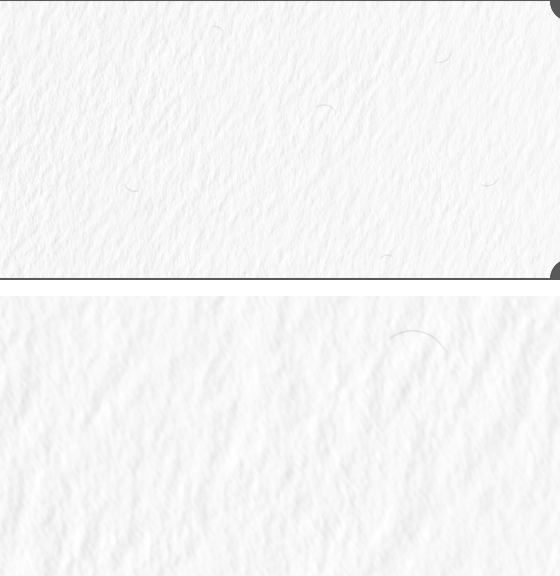
Top: the whole. Bottom: its middle third, enlarged.
Reproduce this texture procedurally as a Shadertoy shader.

```glsl
// White rough watercolour paper with slanted relief, stray fibres and a thin dark frame.

vec2 hash22(vec2 p) {
    vec3 q = fract(p.xyx * vec3(0.1031, 0.1030, 0.0973));
    q += dot(q, q.yzx + 33.33);
    return fract((q.xx + q.yz) * q.zy);
}

float corner(vec2 cell, vec2 f, vec2 o) {
    return dot(hash22(cell + o) * 2.0 - 1.0, f - o);
}

float gradientNoise(vec2 p) {
    vec2 c = floor(p), f = p - c;
    vec2 u = f * f * f * (f * (f * 6.0 - 15.0) + 10.0);
    return mix(mix(corner(c, f, vec2(0, 0)), corner(c, f, vec2(1, 0)), u.x),
               mix(corner(c, f, vec2(0, 1)), corner(c, f, vec2(1, 1)), u.x), u.y);
}

// Paper height: upright grains leaning right, finer octaves less stretched
float paperHeight(vec2 p) {
    float height = 0.0, amp = 1.0, freq = 27.0;
    for (int i = 0; i < 4; i++) {
        float k = float(i);
        vec2 q = vec2(p.x - (0.38 - 0.22 * k) * p.y, p.y * (0.5 + 0.07 * k));
        height += amp * gradientNoise(q * freq + 17.3 * k + 50.0);
        amp *= 0.56;
        freq *= 1.9;
    }
    return height;
}

// Faint curved hairs scattered over the sheet
float fibres(vec2 p, float aspect, float px) {
    float ink = 0.0;
    for (int i = 0; i < 6; i++) {
        vec2 id = vec2(float(i) * 7.0 + 3.0, 11.0);
        vec2 q = p - hash22(id) * vec2(aspect, 1.0);
        vec2 rnd = hash22(id + 40.0);
        float turn = 6.2832 * rnd.x, radius = 0.02 + 0.025 * rnd.y;
        float along = dot(q, vec2(cos(turn), sin(turn))) / radius;
        float dist = abs(length(q) - radius);
        ink += (1.0 - smoothstep(0.0005, 0.0005 + 1.2 * px, dist)) * smoothstep(0.5, 0.8, along);
    }
    return min(ink, 1.0);
}

void mainImage(out vec4 fragColor, in vec2 fragCoord) {
    float px = 1.0 / iResolution.y;
    float aspect = iResolution.x * px;
    vec2 p = fragCoord * px;

    // Side light on the relief, softer toward the right
    float slope = paperHeight(p + vec2(0.004, -0.001)) - paperHeight(p);
    slope *= mix(0.19, 0.12, p.x / aspect) * (1.0 + 0.5 * gradientNoise(p * 4.0 + 9.0));
    float shade = 0.968 + (slope > 0.0 ? 0.65 * slope : slope);
    shade += 0.008 * (p.x / aspect - 0.5) + 0.008 * gradientNoise(p * vec2(9.0, 6.0));
    shade = min(shade, 0.996) - 0.07 * fibres(p, aspect, px);

    // Frame: top and bottom strips and round tabs on the right corners
    float frame = min(p.y - 0.0075, 0.996 - p.y);
    vec2 tab = vec2(p.x - aspect - 0.036, min(p.y - 0.004, 0.996 - p.y));
    frame = min(frame, length(tab) - 0.072);
    shade = mix(0.35, shade, smoothstep(-0.5 * px, 0.5 * px, frame));

    fragColor = vec4(vec3(shade), 1.0);
}
```
